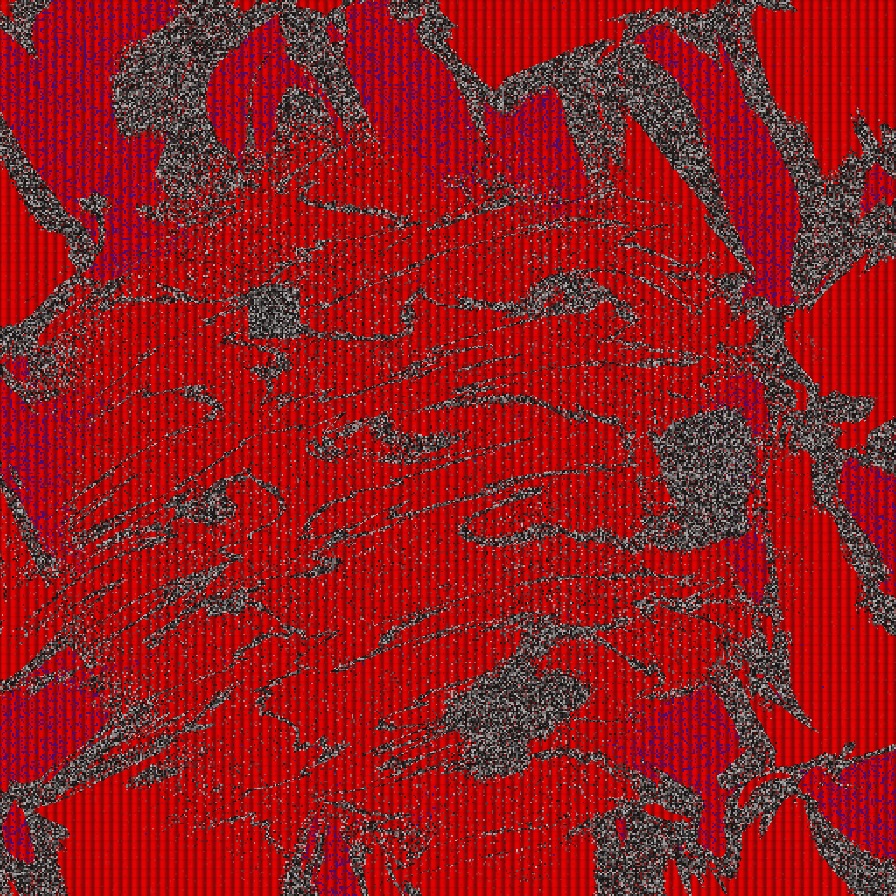
A WebGL 1 fragment shader for this texture:

```glsl
precision highp float;
// Red pinstriped ground overgrown by grey grain: marbled edges, fine streaks, ragged clumps.
uniform vec2 u_resolution;

const float STRIPES = 96.0;
const float GRAINS = 512.0;
const vec3 DARK_RED = vec3(0.55, 0.02, 0.03);
const vec3 BRIGHT_RED = vec3(0.89, 0.01, 0.01);
const vec3 VIOLET = vec3(0.32, 0.04, 0.42);

float hash(vec2 cell, float seed) {
  vec3 q = fract(vec3(cell.xyx) * 0.1031 + seed * 0.137);
  q += dot(q, q.yzx + 33.33);
  return fract((q.x + q.y) * q.z);
}

vec2 rotate(vec2 p, float angle) {
  float c = cos(angle), s = sin(angle);
  return vec2(c * p.x - s * p.y, s * p.x + c * p.y);
}

// Layered sines, each octave turned and bent by the one before; about -1 to 1.
float layeredSines(vec2 p, float seed) {
  float sum = 0.0, amplitude = 0.55;
  for (int i = 0; i < 5; i++) {
    p = rotate(p, 0.9) + 0.7 * sin(p.yx * 1.1 + seed);
    sum += amplitude * sin(p.x) * cos(p.y + seed);
    p *= 1.75;
    amplitude *= 0.58;
  }
  return sum;
}

// 1 inside a band around the zero contour of a field, fading outwards.
float contourBand(float field, float width, float fade) {
  return 1.0 - smoothstep(width, width + fade, abs(field));
}

// Thin streaks following shallow arcs that rise to the right.
float streaks(vec2 p) {
  float x = p.x - 0.4;
  float across = p.y - 0.3 * x + 0.5 * x * x;
  float patches = layeredSines(p * 12.0, 4.1);
  float field = layeredSines(vec2(p.x * 12.0, across * 42.0), 2.3);
  float width = 0.025 + 0.09 * max(patches, 0.0);
  float dust = 0.07 + 0.14 * smoothstep(-0.1, 0.5, patches);
  return max(dust, 0.88 * contourBand(field, width, 0.09));
}

// Dense ellipse with a frayed outline.
float clump(vec2 p, vec2 centre, vec2 radii, float angle) {
  float fray = 0.45 * layeredSines(p * 45.0, 1.7);
  float reach = length(rotate(p - centre, -angle) / radii) + fray;
  return 1.0 - smoothstep(0.85, 1.2, reach);
}

float square(vec2 p, vec2 centre, float halfSide) {
  vec2 d = abs(p - centre);
  return 1.0 - smoothstep(halfSide - 0.001, halfSide + 0.001, max(d.x, d.y));
}

// Rounded vertical ribs with faint cross seams.
vec3 ribbedRed(vec2 p) {
  vec2 cell = fract(p * STRIPES);
  float lit = smoothstep(0.0, 0.28, cell.x) * (1.0 - smoothstep(0.45, 0.95, cell.x));
  float seam = 1.0 - 0.07 * smoothstep(0.65, 0.95, cell.y);
  return mix(DARK_RED, BRIGHT_RED, lit) * seam;
}

void main() {
  vec2 p = gl_FragCoord.xy / u_resolution;
  vec2 grain = floor(p * GRAINS);

  // Marbled outer zone around the streaked middle
  float marble = layeredSines(p * 13.0, 0.6);
  float outer = smoothstep(0.35, 0.45, length(p - vec2(0.45, 0.46)) + 0.08 * marble);
  float edgeBand = 0.93 * contourBand(marble - 0.03, 0.12, 0.09);
  float density = mix(streaks(p), max(edgeBand, 0.015), outer);

  // Dense clumps and one block
  density = max(density, 0.95 * clump(p, vec2(0.787, 0.469), vec2(0.066, 0.076), 0.0));
  density = max(density, 0.95 * clump(p, vec2(0.566, 0.199), vec2(0.078, 0.05), 0.5));
  density = max(density, square(p, vec2(0.306, 0.651), 0.029));

  // Violet specks inside the marbled islands
  vec3 colour = ribbedRed(p);
  float island = outer * smoothstep(0.16, 0.24, marble);
  colour = mix(colour, VIOLET, step(hash(grain, 3.0), 0.24 * island));

  // Grey grain, partly covering where it is sparse
  float threshold = hash(grain, 1.0);
  float cover = smoothstep(threshold - 0.16, threshold + 0.12, density);
  cover *= smoothstep(0.0, 0.05, density);
  float tone = hash(grain, 2.0);
  vec3 grey = vec3(0.07 + 0.66 * tone * tone) + vec3(0.015, 0.0, 0.0);
  gl_FragColor = vec4(mix(colour, grey, cover), 1.0);
}
```
